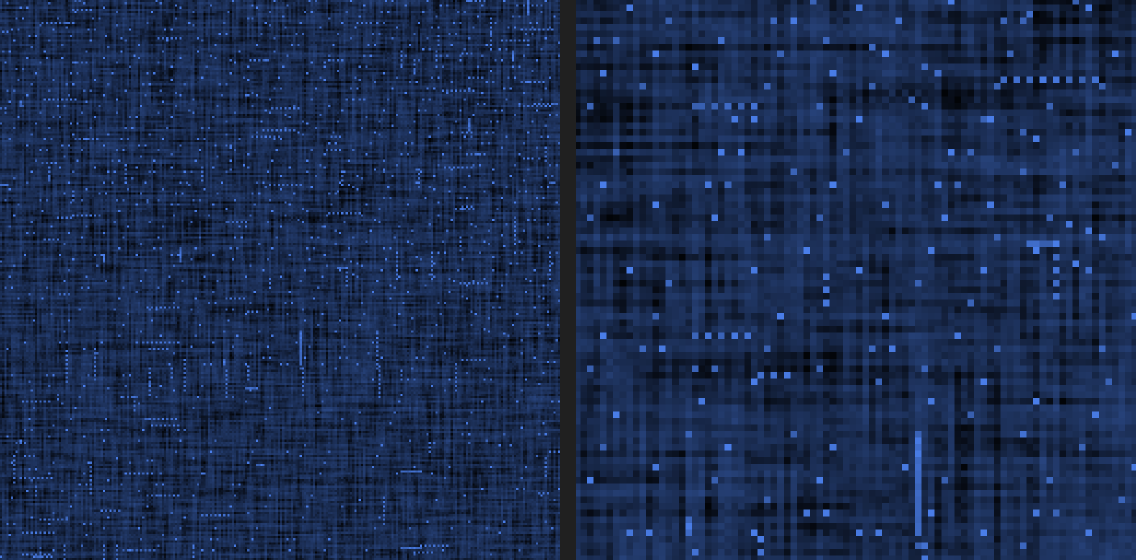
Left, the full canvas; right, a detail of the centre.
Write a Shadertoy shader that draws this texture.

```glsl
#define THREADS 256.0
#define MEAN_TONE 0.372
#define STREAK_CONTRAST 0.90
#define GRAIN_CONTRAST 0.12
#define TOP_THREAD_WEIGHT 0.58
#define SLUB_LENGTH 18.0
#define SLUB_CHANCE 0.021
#define SOLID_SHARE 0.16
#define FLECK_CHANCE 0.0025
#define BRIGHT_BLUE vec3(0.27, 0.46, 0.85)

float hash(vec2 p) {
    return fract(sin(dot(p, vec2(127.1, 311.7))) * 43758.5453);
}

// Smooth noise running along one thread, with its own phase per thread
float threadNoise(float thread, float along, float span, float seed) {
    float s = along / span + hash(vec2(thread, seed));
    float i = floor(s);
    float f = smoothstep(0.0, 1.0, s - i);
    return mix(hash(vec2(thread + seed, i)), hash(vec2(thread + seed, i + 1.0)), f);
}

// Uneven dye: long streaks broken by shorter ones, centred on zero
float streak(float thread, float along, float seed) {
    return 0.6 * threadNoise(thread, along, 20.0, seed)
         + 0.4 * threadNoise(thread, along, 6.0, seed + 41.3) - 0.5;
}

// Bright slub: dotted where the thread dives under, solid when it is thick
float slub(float thread, float along, float seed, float onTop) {
    float s = along / SLUB_LENGTH + hash(vec2(thread, seed + 7.7));
    vec2 id = vec2(thread + seed, floor(s));
    float present = step(hash(id + 13.1), SLUB_CHANCE);
    float lengthShare = mix(0.08, 1.0, pow(hash(id + 29.5), 1.5));
    float inside = step(fract(s), lengthShare);
    float solid = step(hash(id + 57.9), SOLID_SHARE);
    return present * inside * max(onTop, solid);
}

vec3 weave(vec2 uv) {
    vec2 cell = floor(uv * THREADS);
    float warpOnTop = mod(cell.x + cell.y, 2.0);

    // Woven tone from both thread directions
    float warp = streak(cell.x, cell.y, 3.0);
    float weft = streak(cell.y, cell.x, 519.0);
    float warpWeight = mix(1.0 - TOP_THREAD_WEIGHT, TOP_THREAD_WEIGHT, warpOnTop);
    float tone = STREAK_CONTRAST * mix(weft, warp, warpWeight);
    tone += GRAIN_CONTRAST * (hash(cell + 91.7) - 0.5);
    tone = MEAN_TONE + min(tone, 0.6 * tone);
    vec3 colour = BRIGHT_BLUE * max(tone, 0.03);

    // Bright slubs and single flecks
    float bright = max(slub(cell.x, cell.y, 811.0, warpOnTop),
                       slub(cell.y, cell.x, 1207.0, 1.0 - warpOnTop));
    bright = max(bright, step(hash(cell + 333.3), FLECK_CHANCE));
    float glow = mix(0.8, 1.08, hash(cell + 171.9));
    return mix(colour, BRIGHT_BLUE * glow, bright);
}

void mainImage(out vec4 fragColor, in vec2 fragCoord) {
    // Four samples per pixel smooth the cell edges
    vec3 sum = vec3(0.0);
    for (int i = 0; i < 4; i++) {
        vec2 offset = vec2(i % 2, i / 2) * 0.5 - 0.25;
        sum += weave((fragCoord + offset) / iResolution.y);
    }
    fragColor = vec4(sum * 0.25, 1.0);
}
```
